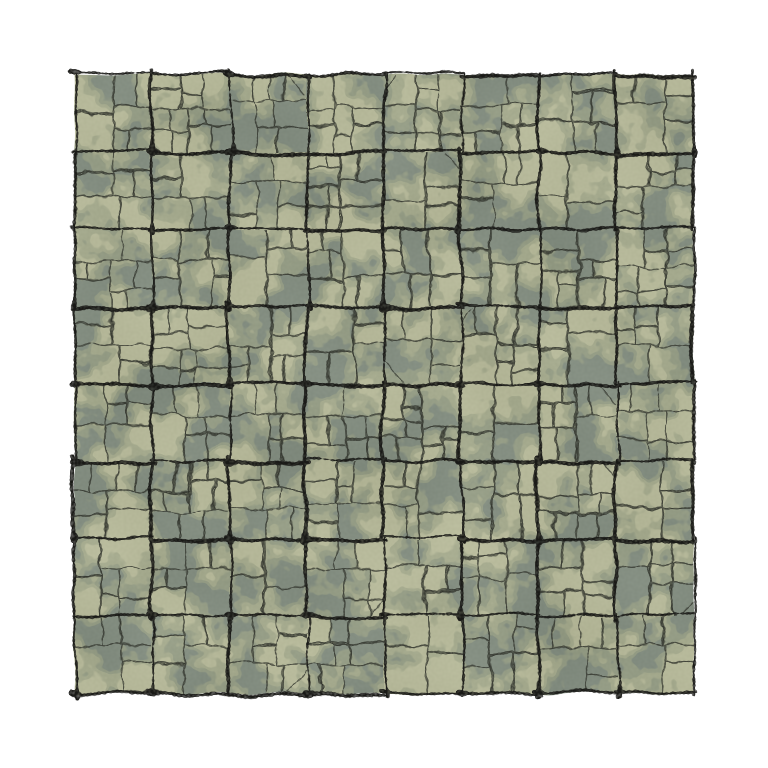
A Shadertoy shader for this texture:

```glsl
// Hand-inked sheet of eight by eight mossy paving slabs, each split into rough stones, on white.

float hash(vec2 p) {
    vec3 q = fract(p.xyx * 0.1031);
    q += dot(q, q.yzx + 33.33);
    return fract((q.x + q.y) * q.z);
}

float corner(vec2 cell, vec2 offset, vec2 local, float freq) {
    float angle = 6.2832 * hash(mod(cell + offset, freq) + freq);
    return dot(vec2(cos(angle), sin(angle)), local - offset);
}

// Gradient noise with a whole number of cells, wrapping over the canvas
float noise(vec2 uv, float freq) {
    vec2 i = floor(uv * freq), f = fract(uv * freq);
    vec2 u = f * f * f * (f * (f * 6.0 - 15.0) + 10.0);
    vec2 e = vec2(0, 1);
    return mix(mix(corner(i, e.xx, f, freq), corner(i, e.yx, f, freq), u.x),
               mix(corner(i, e.xy, f, freq), corner(i, e.yy, f, freq), u.x), u.y);
}

float segment(vec2 p, vec2 a, vec2 b) {
    vec2 ab = b - a;
    return length(p - a - ab * clamp(dot(p - a, ab) / dot(ab, ab), 0.0, 1.0));
}

// Heavy strokes around the slabs, overshooting and swelling at some ends
float slabLines(vec2 g, float wobble) {
    float d = 1.0;
    for (int axis = 0; axis < 2; axis++)
    for (int k = -1; k <= 1; k++) {
        int other = 1 - axis;
        vec2 id;
        id[axis] = clamp(round(g[axis]), 0.0, 8.0);
        id[other] = clamp(floor(g[other]) + float(k), 0.0, 7.0);
        float r = hash(id + 13.0 + 50.0 * float(axis));
        float s = hash(id + 131.0 + 70.0 * float(axis));
        vec2 q = g - id;
        float along = q[other];
        float across = q[axis] + (r - 0.5) * 0.05 + (along - 0.5) * (s - 0.5) * 0.06;
        float beyond = max(abs(along - 0.5) - 0.5 - 0.05 * s, 0.0);
        float width = mix(0.013, 0.025, r) + 0.012 * wobble;
        width += 0.025 * step(0.65, s) * (1.0 - smoothstep(0.0, 0.12, abs(along)));
        d = min(d, length(vec2(across, beyond)) - width);
    }
    return d;
}

// Thin joints from repeated random splits; x is distance, y a random value per stone
vec2 stones(vec2 f, vec2 cell, vec2 wobble) {
    vec2 lo = vec2(0), hi = vec2(1);
    float d = 1.0, seed = hash(cell + 211.0);
    for (int n = 0; n < 4; n++) {
        vec2 size = hi - lo;
        float chance = hash(vec2(seed * 97.0, 3.0 + float(n)));
        int axis = size.x + (n == 0 ? chance - 0.5 : 0.0) > size.y ? 0 : 1;
        if (size[axis] < 0.44 || (n > 1 && chance < 0.4)) break;
        float cut = lo[axis] + size[axis] * mix(0.34, 0.66, hash(vec2(seed * 83.0, 9.0)));
        float x = f[axis] - cut + 0.045 * wobble.x;
        float retrace = x + 0.13 * max(chance - 0.6, 0.0) * (wobble.y + 0.2);
        d = min(d, min(abs(x), abs(retrace)) - mix(0.007, 0.014, chance));
        if (x > 0.0) lo[axis] = cut; else hi[axis] = cut;
        seed = hash(vec2(seed * 91.0, step(0.0, x) * 7.0 + float(n)));
    }
    return vec2(d, seed);
}

void mainImage(out vec4 fragColor, in vec2 fragCoord) {
    vec2 uv = fragCoord / iResolution.xy;
    float px = 0.7 / (0.1008 * min(iResolution.x, iResolution.y));

    // Grid coordinates from 0 to 8 with a hand-drawn waver
    vec2 g = (uv - 0.5) / 0.1008 + 4.0;
    g += 0.055 * vec2(noise(uv, 21.0), noise(uv.yx, 23.0));
    vec2 wobble = vec2(noise(uv, 62.0), noise(uv.yx, 71.0));
    float grain = noise(uv, 230.0);
    vec2 cell = clamp(floor(g), 0.0, 7.0);
    vec2 f = g - cell;
    vec2 stone = stones(f, cell, wobble);

    // Occasional crack across a slab corner
    float luck = hash(cell + 307.0);
    vec2 side = step(0.5, vec2(hash(cell + 401.0), hash(cell + 503.0)));
    vec2 q = abs(f - side) + 0.03 * wobble;
    float crack = segment(q, vec2(0.02, 0.15 + luck), vec2(0.12 + luck, 0.03)) - 0.007;
    if (luck < 0.16) stone.x = min(stone.x, crack);

    // Layered watercolour washes with ragged edges
    float ragged = 0.35 * noise(uv, 55.0) + 0.15 * noise(uv, 110.0);
    float wash = noise(uv, 15.0) + 0.5 * noise(uv.yx, 31.0) + ragged + 0.4 * (stone.y - 0.5);
    vec3 color = mix(vec3(0.71, 0.72, 0.60), vec3(0.64, 0.66, 0.55), smoothstep(-0.22, -0.12, wash));
    color = mix(color, vec3(0.58, 0.61, 0.52), smoothstep(-0.02, 0.06, wash));
    color = mix(color, vec3(0.51, 0.55, 0.50), smoothstep(0.16, 0.26, wash));
    color += 0.04 * noise(uv, 9.0) + 0.015 * grain;

    // Grainy thin joints, then the white border, then the heavy strokes
    float thin = 1.0 - smoothstep(-px, px, stone.x + 0.014 * grain);
    color = mix(color, vec3(0.20, 0.21, 0.18), thin * (0.82 + 0.5 * grain));
    vec2 edge = abs(g - 4.0) - 4.0;
    color = mix(color, vec3(1), smoothstep(-px, px, max(edge.x, edge.y)));
    float heavy = 1.0 - smoothstep(-px, px, slabLines(g, wobble.y) + 0.016 * grain);
    color = mix(color, vec3(0.10, 0.10, 0.09), heavy * clamp(0.92 + 0.4 * grain, 0.0, 1.0));
    fragColor = vec4(color, 1.0);
}
```
